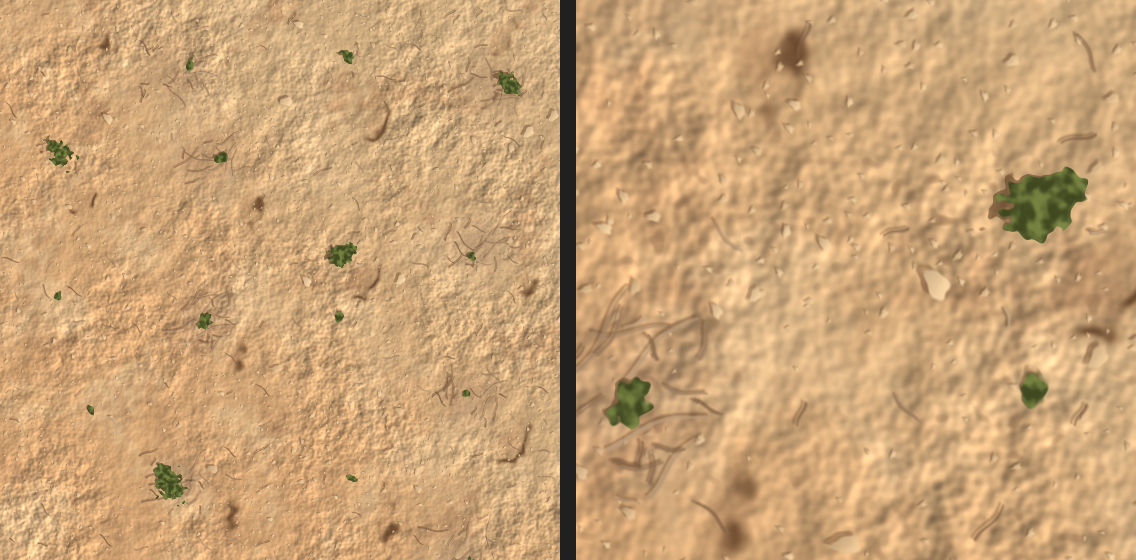
Left, the full canvas; right, a detail of the centre.
Reproduce this texture procedurally as a Shadertoy shader.

```glsl
const vec3 SAND_WARM = vec3(0.825, 0.640, 0.450);
const vec3 SAND_BEIGE = vec3(0.805, 0.670, 0.495);
const vec3 SAND_PALE = vec3(0.865, 0.725, 0.545);
const vec3 SOIL = vec3(0.68, 0.51, 0.36);
const vec3 SHADOW = vec3(0.38, 0.25, 0.15);
const vec3 STONE = vec3(0.94, 0.81, 0.63);
const vec3 TWIG_DARK = vec3(0.47, 0.34, 0.24);
const vec3 TWIG_PALE = vec3(0.82, 0.71, 0.58);
const vec3 LEAF_DARK = vec3(0.22, 0.27, 0.11);
const vec3 LEAF_LIGHT = vec3(0.45, 0.52, 0.25);
const vec2 LIGHT = vec2(0.8, -0.6);
const float SOFTNESS = 0.0014;
const float RELIEF = 1.5;
const int SPOTS = 16;
const int TWIGS = 16;
const int HOLLOWS = 11;

vec2 hash(vec2 p) {
    vec3 h = fract(vec3(p.xyx) * vec3(0.1031, 0.1030, 0.0973));
    h += dot(h, h.yzx + 33.33);
    return fract((h.xx + h.yz) * h.zy);
}

float corner(vec2 cell, vec2 offset) {
    float a = 6.2832 * hash(cell).x;
    return dot(vec2(cos(a), sin(a)), offset);
}

float noise(vec2 p) {
    vec2 i = floor(p), f = fract(p), e = vec2(1, 0);
    vec2 u = f * f * f * (f * (f * 6.0 - 15.0) + 10.0);
    return mix(mix(corner(i, f), corner(i + e, f - e), u.x),
               mix(corner(i + e.yx, f - e.yx), corner(i + 1.0, f - 1.0), u.x), u.y);
}

float height(vec2 p) {
    float sum = 0.0, amp = 1.0;
    p *= 20.0;
    for (int i = 0; i < 4; i++) {
        sum += amp * noise(p);
        p = mat2(1.6, 1.2, -1.2, 1.6) * p + 7.3;
        amp *= 0.55;
    }
    return sum;
}

float cover(float d) { return 1.0 - smoothstep(-SOFTNESS, SOFTNESS, d); }
vec2 turn(vec2 p, float a) { return mat2(cos(a), -sin(a), sin(a), cos(a)) * p; }
vec2 scatter(float i) { return fract(vec2(0.31, 0.87) + i * vec2(0.7549, 0.5698)); }

float stoneShape(vec2 p, float angle, float radius) {
    p = turn(p, angle) * vec2(0.85, 1.35);
    float a = atan(p.y, p.x + 1e-5);
    return length(p) * (1.0 + 0.13 * cos(3.0 * a + angle) + 0.07 * cos(5.0 * a)) - radius;
}

// One scattered layer of stones and clods, each with a short shadow
vec3 stones(vec3 col, vec2 p, float scale, float amount) {
    vec2 q = turn(p, scale) * scale, id = floor(q);
    vec2 a = hash(id + scale), b = hash(id + scale + 57.0);
    float density = amount * clamp(0.9 + 1.6 * noise(id / scale * 5.0), 0.15, 2.0);
    if (b.x > density) return col;
    vec2 d = turn(fract(q) - 0.32 - 0.36 * a, -scale);
    float r = mix(0.08, 0.2, b.y * b.y), angle = 6.2832 * a.x;
    float shade = cover(stoneShape(d + LIGHT * r * 0.7, angle, r) / scale);
    float body = cover(stoneShape(d, angle, r) / scale);
    col = mix(col, SHADOW, 0.42 * shade);
    vec3 tint = mix(SAND_PALE, STONE, a.y) * (1.0 + 0.1 * dot(d, LIGHT) / r);
    return mix(col, tint, 0.92 * body);
}

// Tapered stick lying along the turned x axis, over its shadow
vec3 stick(vec3 col, vec2 p, float angle, float len, float width, float tone) {
    vec2 q = turn(p, angle);
    q.y += 0.12 * len * sin(q.x / len * 2.5 + tone * 6.0);
    float d = length(vec2(max(abs(q.x) - len, 0.0), q.y)) - width * (1.0 - 0.4 * q.x / len);
    vec2 s = q + turn(LIGHT * 0.0025, angle);
    float ds = length(vec2(max(abs(s.x) - len, 0.0), s.y)) - width;
    col = mix(col, SHADOW, 0.4 * cover(ds));
    return mix(col, mix(TWIG_DARK, TWIG_PALE, tone), 0.8 * cover(d));
}

// Footprint-like pit: dark wall towards the light, pale wall opposite
vec3 hollow(vec3 col, vec2 p, vec2 rnd) {
    float r = mix(0.02, 0.045, rnd.x);
    vec2 q = turn(p, rnd.y - 0.5) * vec2(1.15, 0.85);
    q += 0.012 * vec2(noise(p * 45.0 + rnd * 9.0), noise(p * 45.0 + 31.0));
    float len = length(q), side = dot(q, LIGHT) / (len + 1e-4);
    float gap = (len - r) / mix(0.0035, 0.008, rnd.y);
    float broken = smoothstep(-0.25, 0.2, noise(p * 38.0 + rnd * 20.0));
    float dark = exp(-gap * gap) * smoothstep(0.15, 0.85, side) * broken;
    float lit = exp(-gap * gap * 0.35) * smoothstep(0.2, 0.9, -side);
    col = mix(col, SOIL, 0.4 * exp(-pow(len / r, 4.0)) * smoothstep(-0.4, 0.9, side));
    col = mix(col, SAND_PALE, 0.5 * lit);
    return mix(col, SHADOW, 0.85 * dark);
}

// Ragged leafy tuft
vec3 tuft(vec3 col, vec2 p, vec2 rnd) {
    float r = mix(0.007, 0.034, rnd.x * rnd.x);
    vec2 q = turn(p, 6.2832 * rnd.y) * vec2(0.8, 1.25);
    float ragged = 0.9 * noise(p * 55.0 + rnd * 40.0) + 0.6 * noise(p * 140.0 + rnd * 70.0);
    float d = length(q) - r * (0.9 + ragged);
    float ds = length(q + turn(LIGHT * 0.3 * r, 6.2832 * rnd.y)) - r * (0.85 + ragged);
    float leaf = smoothstep(-0.4, 0.5, noise(p * 120.0 + rnd * 30.0) + 0.4 * noise(p * 230.0));
    col = mix(col, SHADOW, 0.6 * cover(ds));
    return mix(col, mix(LEAF_DARK, LEAF_LIGHT, leaf), 0.9 * cover(d));
}

void mainImage(out vec4 fragColor, in vec2 fragCoord) {
    vec2 p = fragCoord / iResolution.y;

    // Sand: broad tint, patches and relief
    float beige = smoothstep(-0.5, 0.6, p.x + p.y - 1.0 + 0.5 * noise(p * 3.0));
    float rough = smoothstep(-0.4, 0.4, noise(p * 6.0 + 4.0));
    vec3 col = mix(SAND_WARM, SAND_BEIGE, beige);
    col = mix(col, SAND_PALE, 0.75 * smoothstep(-0.1, 0.45, noise(p * 8.0 + 20.0) + 0.4 * noise(p * 40.0)));
    col = mix(col, SOIL, 0.5 * smoothstep(0.15, 0.6, noise(p * 9.0 + 50.0) + 0.5 * noise(p * 50.0)));
    float slope = height(p) - height(p + LIGHT * 0.003);
    col *= 1.0 + RELIEF * slope * mix(0.35, 1.0, rough);
    float crumbs = smoothstep(0.3, 0.6, noise(p * 85.0) + 0.3 * noise(p * 30.0));
    col = mix(col, SOIL * 0.85, 0.6 * crumbs * rough);

    for (int i = 0; i < HOLLOWS; i++) {
        vec2 c = scatter(float(i) + 40.5);
        col = hollow(col, p - c, hash(vec2(i, 91)));
    }
    col = stones(col, p, 85.0, 0.3);
    col = stones(col, p, 48.0, 0.3);
    col = stones(col, p, 21.0, 0.09);

    // Loose litter, one short stick in some cells
    vec2 cell = floor(p * 18.0), a = hash(cell + 11.0), b = hash(cell + 77.0);
    if (b.x < 0.4) col = stick(col, p - (cell + 0.35 + 0.3 * a) / 18.0, 6.2832 * a.y, 0.004 + 0.011 * b.y, 0.0007, a.x * a.x);

    // Brushwood heaps at every second spot, tufts at all of them
    for (int i = 0; i < SPOTS; i++) {
        vec2 c = scatter(float(i)), rnd = hash(vec2(i, 17));
        float far = length(p - c);
        if (i % 2 == 0 && far < 0.16) {
            col = mix(col, SOIL * vec3(0.95, 1.0, 1.08), 0.4 * exp(-far * far * 400.0));
            for (int j = 0; j < TWIGS; j++) {
                vec2 s = hash(vec2(j, i) + 5.0), t = hash(vec2(j, i) + 140.0);
                vec2 spread = (s - 0.5) * vec2(0.13, 0.09);
                float angle = 0.5 + 1.4 * (rnd.x - 0.5) + 2.6 * (t.x - 0.5);
                col = stick(col, p - c - spread, angle, 0.007 + 0.025 * t.y * t.y, 0.0009, s.x * t.y);
            }
        }
        vec2 shift = 0.08 * (rnd - 0.5);
        if (far < 0.16) col = tuft(col, p - c - shift, hash(vec2(i, 63)));
    }
    fragColor = vec4(clamp(col, 0.0, 1.0), 1.0);
}
```
